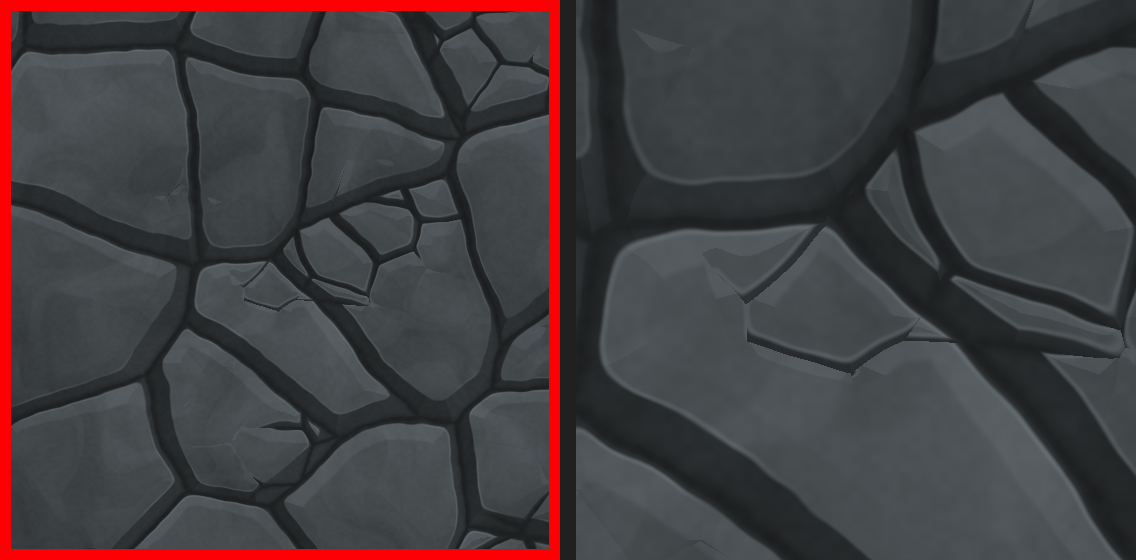
Left, the full canvas; right, a detail of the centre.
Reproduce this texture procedurally as a WebGL 2 fragment shader.

```glsl
#version 300 es
precision highp float;
// Dark slate paving: chiselled, cracked stones of mixed size inside a flat red frame.

uniform vec2 u_resolution;
out vec4 fragColor;

struct Stone {
    vec2 id;       // grid cell that owns the stone
    vec2 offset;   // position relative to its centre
    float gap;     // distance to the joint
    float face;    // distance inside the top face, negative on the walls
    vec2 facing;   // direction of the closest wall
};

float hash(vec2 p) {
    return fract(sin(dot(p, vec2(127.1, 311.7))) * 43758.5453);
}

float noise(vec2 p) {
    vec2 i = floor(p), f = fract(p);
    f = f * f * (3.0 - 2.0 * f);
    return mix(mix(hash(i), hash(i + vec2(1, 0)), f.x),
               mix(hash(i + vec2(0, 1)), hash(i + vec2(1, 1)), f.x), f.y);
}

float fbm(vec2 p) {
    float sum = 0.0, amp = 0.5;
    for (int i = 0; i < 4; i++) {
        sum += amp * noise(p);
        p = mat2(1.6, 1.2, -1.2, 1.6) * p + 3.7;
        amp *= 0.5;
    }
    return sum;
}

vec2 site(vec2 cell, float seed) {
    return cell + 0.08 + 0.84 * vec2(hash(cell + seed), hash(cell + seed + 41.3));
}

float weight(vec2 cell, float seed) {
    return 0.36 * hash(cell + seed + 83.7);
}

// Walls are widest on the lower side of a stone
float wallWidth(vec2 facing, float wall, float variation) {
    float lower = 1.0 - smoothstep(-0.7, 0.6, facing.y);
    return wall * mix(0.2, 1.0, lower) * mix(0.5, 1.3, variation);
}

// Weighted Voronoi stone under uv; distances are in canvas units
Stone findStone(vec2 uv, float count, float wall, float seed) {
    vec2 p = uv * count, cell = floor(p), own = cell;
    float best = 1e5;
    for (int y = -2; y <= 2; y++)
    for (int x = -2; x <= 2; x++) {
        vec2 id = cell + vec2(x, y), r = site(id, seed) - p;
        float power = dot(r, r) - weight(id, seed);
        if (power < best) { best = power; own = id; }
    }
    vec2 a = site(own, seed) - p, facing = vec2(0, 1);
    float gap = 1e5, nearest = 1e5, sum = 0.0, sharpness = 48.0 * count;
    for (int y = -2; y <= 2; y++)
    for (int x = -2; x <= 2; x++) {
        vec2 id = cell + vec2(x, y);
        if (distance(id, own) < 0.5) continue;
        vec2 b = site(id, seed) - p, n = normalize(b - a);
        float d = (dot(b, b) - weight(id, seed) - best) / (2.0 * length(b - a) * count);
        float face = d - wallWidth(n, wall, hash(own + id + seed));
        gap = min(gap, d);
        sum += exp(-sharpness * face);
        if (face < nearest) { nearest = face; facing = n; }
    }
    return Stone(own, -a / count, gap, -log(max(sum, 1e-30)) / sharpness, facing);
}

float stoneTone(vec2 uv, float soft) {
    // Hand-cut wobble of all edges
    vec2 bend = vec2(noise(uv * 9.0), noise(uv * 9.0 + 19.0)) - 0.5;
    vec2 chips = vec2(noise(uv * 45.0), noise(uv * 45.0 + 31.0)) - 0.5;
    vec2 p = uv + 0.028 * bend + 0.004 * chips;

    // Large stones, some of them broken into shards
    Stone slab = findStone(p, 3.6, 0.031, 1.0);
    Stone shard = findStone(p, 9.5, 0.011, 7.0);
    float broken = step(0.62, hash(slab.id + 3.3));
    float healed = mix(0.008 + 0.05 * smoothstep(0.25, 0.4, noise(uv * 6.0 + 5.0)),
                       0.03 * smoothstep(0.45, 0.75, noise(uv * 5.0)), broken);
    float shardFace = shard.face + healed;
    float face = min(slab.face, shardFace);
    float gap = min(slab.gap, shard.gap + healed);
    vec2 facing = shardFace < slab.face ? shard.facing : slab.facing;

    // Painted top face: clouds, flat patches and a lighter upper part
    float clouds = fbm(uv * 7.0 + 2.0 * bend);
    float patches = smoothstep(0.5, 0.56, noise(uv * 11.0 + 2.5 * bend + 8.0));
    float top = 0.276 + 0.026 * (hash(slab.id + 9.1) - 0.5) + 0.11 * (clouds - 0.47);
    top += 0.016 * patches + 0.13 * slab.offset.y;
    top += 0.02 * broken * (hash(shard.id) - 0.5);

    // Chamfer: bright where it looks up, shaded where it looks down
    float chamfer = 0.012 + 0.016 * noise(uv * 8.0 + 4.0);
    float onChamfer = 1.0 - smoothstep(chamfer - 0.002, chamfer + 0.003, face);
    top += onChamfer * mix(-0.008, 0.036, smoothstep(-0.1, 0.7, facing.y));

    // Walls, dark joints and thin worn rims
    float wallTone = 0.175 + 0.07 * (clouds - 0.47) + 0.025 * facing.x;
    wallTone -= 0.035 * (1.0 - smoothstep(0.0, 0.012, gap));
    float tone = mix(wallTone, top, smoothstep(-soft, soft, face));
    float rim = 1.0 - smoothstep(0.0, 0.0012 + soft, abs(face - 0.0015));
    tone += 0.055 * rim * smoothstep(0.25, 0.7, noise(uv * 14.0));
    float joint = 1.0 - smoothstep(0.0012, 0.0025 + soft, gap);
    tone = mix(tone, 0.125, 0.85 * joint);
    return tone + 0.016 * (noise(uv * 170.0) - 0.5);
}

void main() {
    vec2 uv = gl_FragCoord.xy / u_resolution;
    float pixel = 1.0 / min(u_resolution.x, u_resolution.y);
    vec3 slate = stoneTone(uv, max(pixel, 0.0016)) * vec3(0.93, 1.0, 1.035);
    vec2 fromCentre = abs(uv - 0.5);
    float frame = smoothstep(-0.5 * pixel, 0.5 * pixel,
                             max(fromCentre.x, fromCentre.y) - 0.4805);
    fragColor = vec4(mix(slate, vec3(0.99, 0.0, 0.01), frame), 1.0);
}
```
